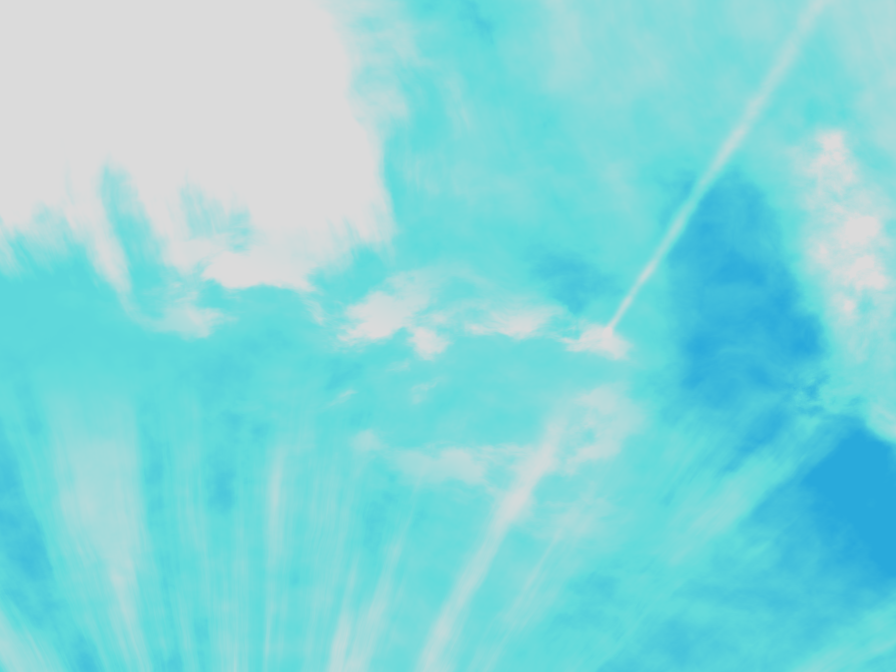
This texture is drawn by a Shadertoy shader. Its source:

```glsl
const float WHITE = 0.86;              // brightest cloud, also the blue channel
const float TEAL = 0.37;               // red level of clear sky
const float DEEP = 0.16;               // red level of the darkest sky
const vec2 FAN_CENTRE = vec2(0.35, -0.56);
const vec2 FAN_SCALE = vec2(15.0, 2.2);
const vec2 SHEET_SCALE = vec2(9.0, 2.3);
const float SHEET_SLANT = 0.4;
const float SHEET_BASE = 0.69;
const float SHEET_RIGHT = 0.97;
const vec2 PUFF_SCALE = vec2(7.5, 13.0);
const vec2 TRAIL_LOW = vec2(0.903, 0.505);
const vec2 TRAIL_HIGH = vec2(1.225, 1.0);

float hash(vec2 p) {
    return fract(sin(dot(p, vec2(127.1, 311.7))) * 43758.5);
}

float noise(vec2 p) {
    vec2 i = floor(p), f = fract(p);
    f = f * f * (3.0 - 2.0 * f);
    return mix(mix(hash(i), hash(i + vec2(1, 0)), f.x),
               mix(hash(i + vec2(0, 1)), hash(i + vec2(1, 1)), f.x), f.y);
}

float fbm(vec2 p) {
    float sum = 0.0, amp = 0.5;
    for (int i = 0; i < 6; i++) {
        sum += amp * noise(p);
        p = p * 2.03 + vec2(17.3, 9.1);
        amp *= 0.5;
    }
    return sum / 0.984;
}

// Soft glow of a given width around the segment a-b
float glow(vec2 p, vec2 a, vec2 b, float width) {
    vec2 pa = p - a, ba = b - a;
    float t = clamp(dot(pa, ba) / dot(ba, ba), 0.0, 1.0);
    vec2 d = (pa - ba * t) / width;
    return exp(-dot(d, d));
}

// Sky colours all lie on one ramp, ordered by their red level
vec3 skyColour(float red) {
    red = clamp(red, DEEP, WHITE);
    return vec3(red, min(WHITE, 0.53 + 0.85 * red), WHITE);
}

void mainImage(out vec4 fragColor, in vec2 fragCoord) {
    vec2 p = fragCoord / iResolution.y;
    vec2 bend = vec2(fbm(p * 6.0), fbm(p * 6.0 + 31.7)) - 0.5;
    vec2 w = p + 0.07 * bend;

    // Streak fields: a fan from below and a slanted sheet from above
    vec2 ray = p + 0.025 * bend - FAN_CENTRE;
    float fan = fbm(vec2(atan(ray.x, ray.y), length(ray)) * FAN_SCALE + 40.0);
    vec2 slant = vec2(w.x + SHEET_SLANT * w.y, w.y);
    float sheetStreak = fbm(slant * SHEET_SCALE + 5.0);
    float grain = fbm(w * vec2(24.0, 30.0));
    float mottle = fbm(w * 5.0 + 12.0);

    // Clear sky and its deep blue gaps
    float calm = glow(p, vec2(0.0, 0.56), vec2(0.22, 0.56), 0.15);
    float blue = glow(w, vec2(1.06, 0.66), vec2(1.13, 0.42), 0.11)
               + glow(w, vec2(1.13, 0.42), vec2(1.34, 0.22), 0.11);
    float pocket = glow(w, vec2(0.82, 0.60), vec2(0.84, 0.55), 0.05);
    float tone = TEAL - 0.19 * min(blue, 1.0) - 0.12 * pocket;

    // Thin veils and fanned wisps
    float low = smoothstep(0.50, 0.25, p.y);
    float veil = smoothstep(0.62, 0.95, p.x + 0.25 * p.y) * smoothstep(0.35, 0.75, p.y);
    float centre = glow(p, vec2(0.5, 0.0), vec2(0.85, 0.25), 0.25);
    float wisp = smoothstep(0.38, 0.78, fan);
    tone += low * (0.24 * wisp + 0.22 * (fan - 0.5));
    tone += centre * (0.06 + 0.25 * (mottle - 0.4));
    tone += veil * (1.0 - 0.8 * min(blue, 1.0))
          * (0.14 + 0.5 * (sheetStreak - 0.5) + 0.35 * (mottle - 0.5));
    tone += (1.0 - calm) * 0.17 * (grain - 0.5);

    // Bright plumes on the right
    float plume = glow(w, vec2(1.24, 0.75), vec2(1.29, 0.52), 0.065)
                + 0.7 * glow(w, vec2(1.20, 0.42), vec2(1.23, 0.42), 0.035)
                + 0.7 * glow(w, vec2(1.31, 0.39), vec2(1.34, 0.36), 0.04);
    tone += plume * (0.30 + 0.7 * (grain - 0.4));

    // Broken puffs along a falling band
    float band = max(glow(p, vec2(0.34, 0.60), vec2(0.80, 0.36), 0.14),
                     glow(p, vec2(0.62, 0.51), vec2(0.89, 0.49), 0.06));
    float puff = fbm(w * PUFF_SCALE + 3.0) + 0.22 * (band - 0.8);
    tone += 0.10 * band * smoothstep(0.3, 0.6, puff);
    tone = mix(tone, WHITE, band * smoothstep(0.49, 0.66, puff));

    // White sheet with ragged tongues
    float base = SHEET_BASE + 0.10 * abs(p.x - 0.4);
    float inside = min(w.y - base, 0.8 * (SHEET_RIGHT - slant.x));
    inside += 0.50 * (sheetStreak - 0.47) * smoothstep(1.05, 0.75, p.y) + 0.06 * (grain - 0.5);
    tone = mix(tone, WHITE, smoothstep(-0.05, 0.09, inside));

    // Vapour trail, widening and fading upward
    vec2 along = TRAIL_HIGH - TRAIL_LOW;
    float rise = clamp(dot(p - TRAIL_LOW, along) / dot(along, along), 0.0, 1.0);
    float trail = glow(p + 0.012 * bend, TRAIL_LOW, TRAIL_HIGH, mix(0.006, 0.017, rise));
    tone += trail * mix(0.30, 0.16, rise) * (0.6 + 0.8 * grain);

    fragColor = vec4(skyColour(tone), 1.0);
}
```
